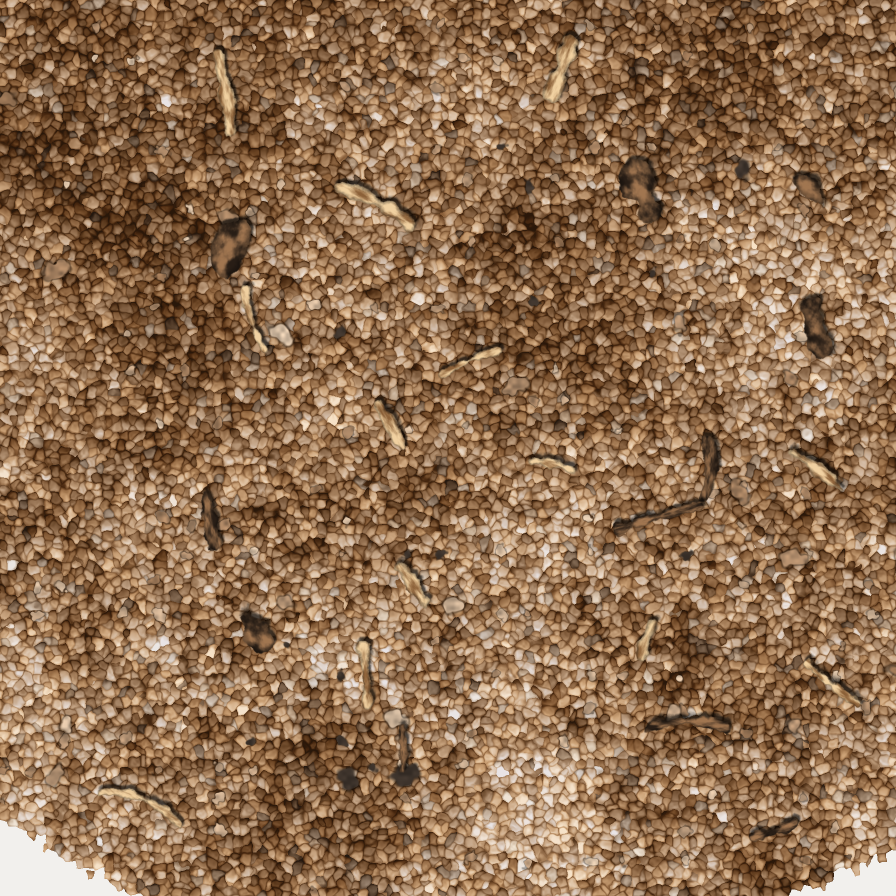
A WebGL 2 fragment shader for this texture:

```glsl
#version 300 es
precision highp float;

uniform vec2 u_resolution;
out vec4 fragColor;

const float GRAINS_ACROSS = 104.0;
const int DEBRIS_COUNT = 24;

vec3 hash3(vec2 p) {
    vec3 q = fract(p.xyx * vec3(0.1031, 0.1030, 0.0973));
    q += dot(q, q.yxz + 33.33);
    return fract((q.xxy + q.yzz) * q.zyx);
}

float noise(vec2 p) {
    vec2 i = floor(p), f = fract(p);
    f = f * f * (3.0 - 2.0 * f);
    float low = mix(hash3(i).x, hash3(i + vec2(1, 0)).x, f.x);
    float high = mix(hash3(i + vec2(0, 1)).x, hash3(i + vec2(1, 1)).x, f.x);
    return mix(low, high, f.y);
}

float fbm(vec2 p) {
    float sum = 0.0, amp = 0.5;
    for (int i = 0; i < 4; i++) {
        sum += amp * noise(p);
        p = p * 2.03 + 17.1;
        amp *= 0.5;
    }
    return sum;
}

vec2 rotate(vec2 p, float a) {
    float c = cos(a), s = sin(a);
    return vec2(c * p.x + s * p.y, c * p.y - s * p.x);
}

// Sand tones from deep umber (0) to pale grain (4) and cream (6)
vec3 sandTone(float s) {
    vec3 c = mix(vec3(0.27, 0.15, 0.06), vec3(0.40, 0.26, 0.14), clamp(s, 0.0, 1.0));
    c = mix(c, vec3(0.52, 0.37, 0.24), clamp(s - 1.0, 0.0, 1.0));
    c = mix(c, vec3(0.64, 0.49, 0.35), clamp(s - 2.0, 0.0, 1.0));
    c = mix(c, vec3(0.78, 0.64, 0.50), clamp(s - 3.0, 0.0, 1.0));
    c = mix(c, vec3(0.94, 0.89, 0.84), clamp((s - 4.0) * 0.5, 0.0, 1.0));
    return c * mix(0.6, 1.0, smoothstep(-1.6, 0.0, s));
}

// Height above the bare corners at the bottom
float sandEdge(vec2 uv) {
    return uv.y - max(0.085 - 0.57 * uv.x, 0.45 * (uv.x - 0.885));
}

// Packed rounded grains with soft uneven gaps
vec3 sand(vec2 uv) {
    vec2 p = uv * GRAINS_ACROSS;
    p += 0.35 * (vec2(noise(p * 1.7), noise(p * 1.7 + 40.0)) - 0.5);
    vec2 cell = floor(p), offset = vec2(0), center = vec2(0), id = vec2(0);
    float nearest = 9.0, second = 9.0;
    for (int y = -1; y <= 1; y++) {
        for (int x = -1; x <= 1; x++) {
            vec2 c = cell + vec2(x, y);
            vec3 h = hash3(c + 5.0);
            vec2 r = c + 0.04 + 0.92 * h.xy - p;
            float d = length(rotate(r, h.z * 6.28) * vec2(0.85, 1.2)) - 0.36 * fract(h.z * 7.3);
            if (d < nearest) {
                second = nearest;
                nearest = d;
                offset = r;
                center = p + r;
                id = c;
            } else second = min(second, d);
        }
    }
    vec3 h = hash3(id + 71.0), k = hash3(id + 213.0);
    float gap = 1.0 - smoothstep(0.0, 0.38, second - nearest);
    float crevice = smoothstep(0.2, 0.6, nearest);
    float relief = fbm(uv * vec2(5.0, 7.0) + 3.0) - 0.47;
    float clumps = fbm(uv * 26.0 + 9.0) - 0.47;
    float tone = 3.3 + 2.9 * (h.x - 0.5) - gap * mix(0.6, 2.0, noise(p * 0.9 + 31.0));
    tone += 1.3 * offset.y - 1.1 * crevice + 0.9 * (noise(p * 3.0) - 0.5);
    tone += 4.0 * relief + 2.4 * clumps + 0.7 * (0.5 - uv.y);
    tone += 1.2 * step(0.96, h.y) - 1.3 * step(0.98, k.y);
    vec3 color = sandTone(tone);
    color *= 1.0 + vec3(0.06, -0.01, -0.15) * (h.z - 0.5);
    color = mix(color, vec3(dot(color, vec3(0.34))), 0.35 * step(0.93, k.x));
    float inside = step(0.012 * (k.z - 0.5), sandEdge(center / GRAINS_ACROSS));
    return mix(vec3(0.95, 0.94, 0.93), color, inside);
}

// Sparse larger pebbles, one possible per cell
vec3 addPebbles(vec3 base, vec2 uv, float count, float chance) {
    vec2 p = uv * count + 0.37, id = floor(p);
    vec3 h = hash3(id + count), k = hash3(id + count * 3.0);
    vec2 r = rotate(fract(p) - 0.35 - 0.3 * h.xy, h.z * 6.28);
    float d = length(r * vec2(0.8, 1.2)) - mix(0.09, 0.19, k.y);
    d += 0.14 * (noise(r * 9.0 + id) - 0.5);
    float present = step(k.x, chance) * step(0.02, sandEdge(uv));
    vec3 stone = mix(vec3(0.60, 0.45, 0.32), vec3(0.86, 0.77, 0.67), k.z);
    stone = mix(stone, vec3(0.24, 0.20, 0.17), step(0.88, fract(k.z * 9.0)));
    stone *= 0.78 + 0.4 * noise(uv * 190.0);
    base *= 1.0 - 0.4 * present * (1.0 - smoothstep(0.0, 0.06, d));
    return mix(base, stone, present * (1.0 - smoothstep(-0.03, 0.02, d)));
}

// Bent, ragged capsule
float debrisShape(vec2 p, float halfLength, float width, float bend, float seed) {
    p.y += bend * p.x * p.x;
    float girth = width * (0.4 + noise(vec2(p.x * 60.0, seed)));
    float d = length(vec2(max(abs(p.x) - halfLength, 0.0), p.y)) - girth;
    return d + 0.009 * (fbm(p * 110.0 + seed) - 0.47);
}

// Twigs, splinters and brown lumps with a cast shadow
vec3 addDebris(vec3 base, vec2 uv, float i) {
    vec3 h = hash3(vec2(i, 3.7)), k = hash3(vec2(i, 9.1));
    vec2 spot = fract(vec2(0.31, 0.17) + i * vec2(0.7549, 0.5698) + 0.16 * k.yz);
    vec2 q = uv - 0.07 - 0.88 * spot;
    if (dot(q, q) > 0.01) return base;
    float lump = step(0.7, k.x), dark = max(lump, step(0.6, k.z));
    float width = mix(mix(0.004, 0.008, h.z), mix(0.011, 0.019, h.z), lump);
    float halfLength = mix(0.018, 0.05, h.y) * mix(1.0, 0.5, lump);
    float bend = 12.0 * (k.y - 0.5), turn = h.x * 3.14;
    vec2 p = rotate(q, turn);
    float d = debrisShape(p, halfLength, width, bend, i);
    float shade = debrisShape(rotate(q - vec2(0.002, 0.004), turn), halfLength, width, bend, i);
    float fiber = fbm(p * mix(vec2(50.0, 150.0), vec2(60.0, 75.0), lump) + i);
    vec3 bone = mix(vec3(0.52, 0.36, 0.21), vec3(0.90, 0.78, 0.60), smoothstep(0.2, 0.6, fiber));
    vec3 bark = mix(vec3(0.15, 0.11, 0.08), vec3(0.60, 0.44, 0.30), smoothstep(0.28, 0.7, fiber));
    vec3 body = mix(bone, bark, dark) * mix(0.7, 1.05, smoothstep(0.0, -0.6 * width, d));
    base *= 1.0 - 0.65 * (1.0 - smoothstep(-0.002, 0.003, shade));
    return mix(base, body, 1.0 - smoothstep(-0.001, 0.001, d));
}

vec3 scene(vec2 uv) {
    vec3 color = sand(uv);
    color = addPebbles(color, uv, 29.0, 0.16);
    color = addPebbles(color, uv, 16.0, 0.1);
    for (int i = 0; i < DEBRIS_COUNT; i++) color = addDebris(color, uv, float(i));
    return color;
}

void main() {
    // Four samples per pixel
    vec3 sum = vec3(0);
    for (int i = 0; i < 4; i++) {
        vec2 shift = vec2(i & 1, i >> 1) * 0.5 - 0.25;
        sum += scene((gl_FragCoord.xy + shift) / u_resolution);
    }
    fragColor = vec4(sum * 0.25, 1.0);
}
```
